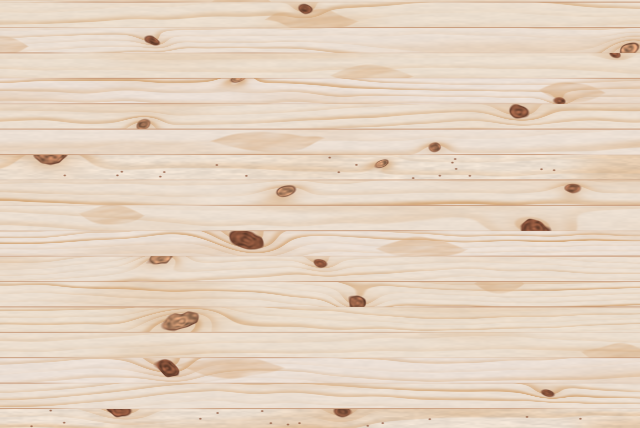
Give the GLSL for this texture, as a Shadertoy shader.

```glsl
// Pale pine boards stacked in thin horizontal planks, with seams and knots.
// Each plank has its own hashed grain field; knots add bumps to that field so
// that the growth rings, drawn as soft sawtooth bands, bend around them.

#define ROWS 16.85          // planks down the canvas
#define ROW_OFFSET 0.917    // part of the top plank that is cut off
#define KNOT_SLOTS 2        // possible knots per plank
#define KNOT_CHANCE 0.62
#define FEATHER_CHANCE 0.5
#define GRAIN_CONTRAST 0.95
#define SEAM_DARKNESS 0.75

const vec3 PINK_WOOD   = vec3(0.925, 0.880, 0.848);
const vec3 CREAM_WOOD  = vec3(0.922, 0.868, 0.805);
const vec3 LATE_WOOD   = vec3(0.840, 0.675, 0.500);
const vec3 AMBER       = vec3(0.840, 0.670, 0.500);
const vec3 PALE_KNOT   = vec3(0.760, 0.560, 0.420);
const vec3 DARK_KNOT   = vec3(0.560, 0.340, 0.240);
const vec3 BARK        = vec3(0.340, 0.190, 0.140);

float hash(vec2 p) {
    vec3 q = fract(p.xyx * vec3(0.1031, 0.1030, 0.0973));
    q += dot(q, q.yzx + 33.33);
    return fract((q.x + q.y) * q.z);
}

float noise(vec2 p) {
    vec2 i = floor(p), f = fract(p);
    f = f * f * (3.0 - 2.0 * f);
    return mix(mix(hash(i), hash(i + vec2(1, 0)), f.x),
               mix(hash(i + vec2(0, 1)), hash(i + vec2(1, 1)), f.x), f.y);
}

// Adds the knots of one plank: grain bend, amber halo, core mask and core colour.
void addKnots(vec2 q, float row, float plankLength, float px,
              out float bend, out float halo, out float core, out vec3 coreColor) {
    bend = halo = core = 0.0;
    coreColor = DARK_KNOT;
    float slot = plankLength / float(KNOT_SLOTS);
    for (int i = 0; i < KNOT_SLOTS; i++) {
        float id = row * 5.0 + float(i) + 3.0;
        if (hash(vec2(id, 11.0)) > KNOT_CHANCE) continue;
        float size = hash(vec2(id, 23.0)), tone = hash(vec2(id, 37.0));
        float radius = mix(0.15, 0.46, size * size);
        vec2 center = vec2((float(i) + hash(vec2(id, 41.0))) * slot, hash(vec2(id, 53.0)));
        vec2 d = q - center;
        d.x += d.y * (tone - 0.5) * 1.6;
        d.x /= mix(1.25, 1.75, hash(vec2(id, 67.0)));
        float dist = length(d) * (0.82 + 0.36 * noise(q * 3.5 + id));

        // Rings close around the knot and trail off along the plank.
        vec2 e = d / (radius * vec2(2.6, 2.0));
        bend += (tone > 0.5 ? 2.4 : -2.4) * radius * exp(-dot(e, e));
        vec2 plume = d / (radius * vec2(2.4, 1.7));
        float reach = dot(plume, plume) * (0.7 + 0.6 * noise(q * vec2(1.2, 2.5) + id));
        halo = max(halo, exp(-1.1 * reach));

        // Core with fine rings, mottling and a bark rim.
        float mask = 1.0 - smoothstep(radius - px, radius + px, dist);
        float rings = 0.5 + 0.5 * sin(dist * 38.0 + 3.0 * noise(q * 5.0));
        vec3 heart = mix(DARK_KNOT, PALE_KNOT, smoothstep(0.3, 0.9, tone));
        heart *= 0.84 + 0.2 * rings + 0.45 * (noise(q * vec2(6.0, 9.0)) - 0.5);
        float rim = smoothstep(0.7, 1.0, dist / radius) * noise(q * 3.0 + id + 5.0);
        coreColor = mix(coreColor, mix(heart, BARK, rim), mask);
        core = max(core, mask);
    }
}

// A long tan lens with pointed tips, where a branch was sliced lengthwise.
float feather(vec2 q, float row, float plankLength) {
    if (hash(vec2(row, 101.0)) > FEATHER_CHANCE) return 0.0;
    vec2 center = vec2(hash(vec2(row, 103.0)) * plankLength, hash(vec2(row, 107.0)));
    vec2 d = q - center;
    d.y += 0.2 * (noise(vec2(q.x * 1.1, row)) - 0.5);
    float along = d.x / mix(1.0, 2.6, hash(vec2(row, 109.0)));
    float halfWidth = 0.42 * (1.0 - along * along);
    return smoothstep(-0.02, 0.08, halfWidth - abs(d.y));
}

void mainImage(out vec4 fragColor, in vec2 fragCoord) {
    // Plank coordinates: one unit is a plank height, v runs down the plank.
    vec2 uv = fragCoord / iResolution.y;
    float px = ROWS / iResolution.y;
    float stack = (1.0 - uv.y) * ROWS + ROW_OFFSET;
    float row = floor(stack), v = fract(stack);
    vec2 q = vec2(uv.x * ROWS, v);
    float plankLength = ROWS * iResolution.x / iResolution.y;
    float seed = row * 19.0;
    float rough = step(0.86, hash(vec2(row, 83.0)));

    float bend, halo, core;
    vec3 coreColor;
    addKnots(q, row, plankLength, px, bend, halo, core, coreColor);

    // Growth rings: slow drift along the plank, sharp on one side.
    float density = mix(1.5, 3.8, hash(vec2(row, 5.0)));
    float drift = 0.9 * noise(vec2(q.x * 0.11 + seed, v * 0.7 + seed))
                + 0.12 * noise(vec2(q.x * 0.6 + seed, v * 1.5));
    float tilt = (hash(vec2(row, 7.0)) - 0.5) * 0.05 * q.x;
    float phase = (v + drift + tilt + bend) * density;
    float ring = fract(phase);
    float band = smoothstep(0.25, 0.86, ring) * (1.0 - smoothstep(0.88, 1.0, ring));
    float ringLuck = hash(vec2(floor(phase) + 40.0, row));
    float ringStrength = mix(0.12, 1.0, ringLuck * ringLuck);
    float plankStrength = mix(0.55, 1.1, hash(vec2(row, 13.0)));
    float fade = 0.45 + 0.9 * noise(vec2(q.x * 0.22 + seed, v * 2.0));
    float grain = band * band * ringStrength * plankStrength * fade * GRAIN_CONTRAST;

    // Board tint, stains, feathers, bands and fibres.
    vec3 color = mix(PINK_WOOD, CREAM_WOOD, hash(vec2(row, 17.0)));
    float stain = smoothstep(0.55, 0.95, noise(vec2(q.x * 0.16 + seed, v * 1.3 + 9.0)));
    color = mix(color, LATE_WOOD, stain * (0.22 + 0.2 * rough));
    float sliced = feather(q, row, plankLength);
    float streak = noise(vec2(q.x * 1.2 + seed, v * 8.0 + q.x));
    color = mix(color, AMBER, sliced * (0.2 + 0.35 * streak));
    color = mix(color, LATE_WOOD, clamp(grain, 0.0, 1.0));
    float fibre = noise(vec2(q.x * 1.6 + seed, v * 13.0))
                + 0.6 * noise(vec2(q.x * 5.0, v * 19.0 + seed)) - 0.8;
    color *= 1.0 + fibre * mix(0.03, 0.07, rough);

    // Tiny pitch flecks, jittered in their cells, on rough boards.
    vec2 cellSize = vec2(0.55, 0.25), cell = floor(q / cellSize);
    vec2 jitter = vec2(hash(cell + seed + 3.0), hash(cell + seed + 8.0)) * 0.6 + 0.2;
    vec2 fleck = (fract(q / cellSize) - jitter) * cellSize * vec2(0.7, 1.0);
    float fleckMask = 1.0 - smoothstep(0.005, 0.02 + px, length(fleck));
    color = mix(color, DARK_KNOT, fleckMask * rough * step(0.88, hash(cell + seed)) * 0.8);

    // Knots, then the thin, worn seam between planks.
    color = mix(color, AMBER, halo * (0.4 + 0.45 * band));
    color = mix(color, coreColor, core);
    float seam = 1.0 - smoothstep(0.0, 0.015 + 0.7 * px, min(v, 1.0 - v));
    float seamWear = 0.2 + 0.8 * smoothstep(0.3, 0.8,
                     noise(vec2(q.x * 0.2, floor(stack + 0.5) * 7.0)));
    color = mix(color, PALE_KNOT, seam * seamWear * SEAM_DARKNESS);

    fragColor = vec4(color, 1.0);
}
```
